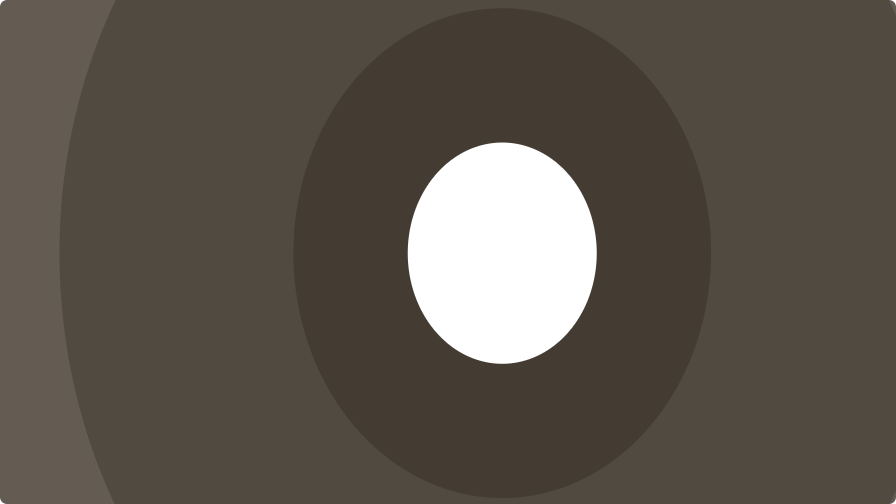
Reproduce this background procedurally as a WebGL 2 fragment shader.

```glsl
#version 300 es
precision highp float;

uniform vec2 u_resolution;
out vec4 outColor;

// Lengths are in canvas heights
#define CENTER vec2(0.9965, 0.4977)
#define OUTER_RADII vec2(0.8785, 1.030)
#define MIDDLE_RADII vec2(0.4144, 0.486)
#define INNER_RADII vec2(0.1875, 0.2195)
#define CORNER_RADIUS 0.014
#define LIGHT_BROWN vec3(0.392, 0.361, 0.325)
#define MID_BROWN vec3(0.316, 0.290, 0.251)
#define DARK_BROWN vec3(0.265, 0.237, 0.200)
#define WHITE vec3(1.0)

// Approximate signed distance to an ellipse, accurate near its edge
float ellipseDistance(vec2 p, vec2 radii) {
    float k = length(p / radii);
    float slope = length(p / (radii * radii));
    return k * (k - 1.0) / max(slope, 1e-4);
}

float roundedBoxDistance(vec2 p, vec2 halfSize, float radius) {
    vec2 q = abs(p) - halfSize + radius;
    return length(max(q, 0.0)) + min(max(q.x, q.y), 0.0) - radius;
}

// Antialiased fill: 1 inside the shape, 0 outside
float coverage(float dist, float pixel) {
    return clamp(0.5 - dist / pixel, 0.0, 1.0);
}

void main() {
    float pixel = 1.0 / u_resolution.y;
    vec2 canvas = u_resolution * pixel;
    vec2 uv = gl_FragCoord.xy * pixel;
    vec2 p = uv - CENTER;

    // Concentric ellipses, from the largest to the smallest
    vec3 color = LIGHT_BROWN;
    color = mix(color, MID_BROWN, coverage(ellipseDistance(p, OUTER_RADII), pixel));
    color = mix(color, DARK_BROWN, coverage(ellipseDistance(p, MIDDLE_RADII), pixel));
    color = mix(color, WHITE, coverage(ellipseDistance(p, INNER_RADII), pixel));

    // Rounded card corners on white
    float card = roundedBoxDistance(uv - 0.5 * canvas, 0.5 * canvas, CORNER_RADIUS);
    color = mix(WHITE, color, coverage(card, pixel));

    outColor = vec4(color, 1.0);
}
```
